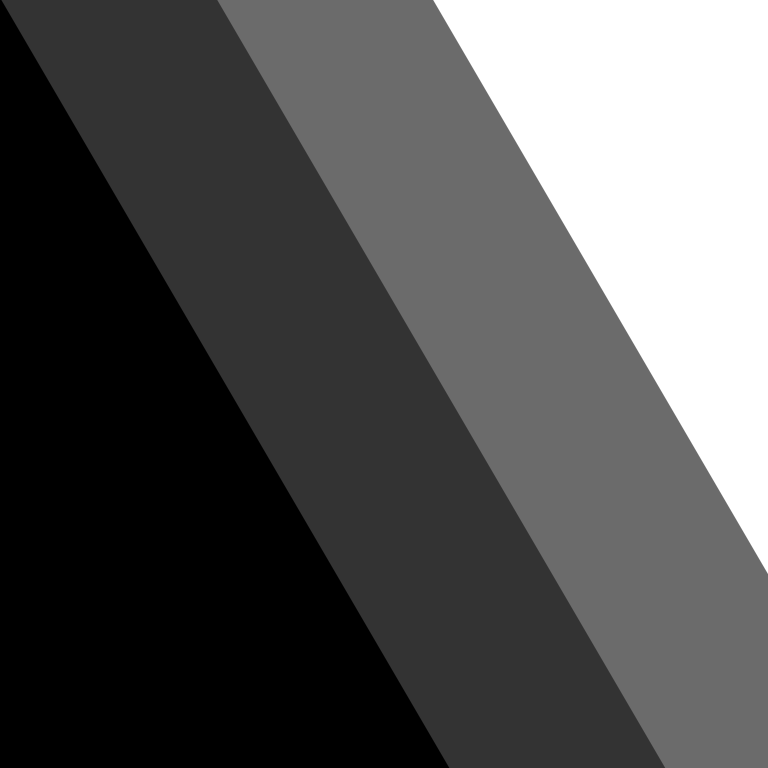
This background is drawn by a WebGL 2 fragment shader. Its source:

```glsl
#version 300 es
precision highp float;

uniform vec2 u_resolution;
out vec4 fragColor;

const float LEAN = 0.5833;         // sideways run of an edge per unit of drop
const float FIRST_EDGE = 0.0018;   // where the first edge meets the top
const float BAND_WIDTH = 0.2811;   // horizontal width of each band
const int EDGE_COUNT = 3;
const float SHADES[4] = float[4](0.0, 0.2, 0.42, 1.0);

void main() {
    vec2 uv = gl_FragCoord.xy / u_resolution;

    // Slide each row back to the top along the slanted edges
    float across = uv.x - LEAN * (1.0 - uv.y);
    float softness = 0.5 * fwidth(across);

    // Step through the shades from dark to light
    float shade = SHADES[0];
    for (int i = 0; i < EDGE_COUNT; i++) {
        float edge = FIRST_EDGE + BAND_WIDTH * float(i);
        float cover = smoothstep(edge - softness, edge + softness, across);
        shade = mix(shade, SHADES[i + 1], cover);
    }

    fragColor = vec4(vec3(shade), 1.0);
}
```
